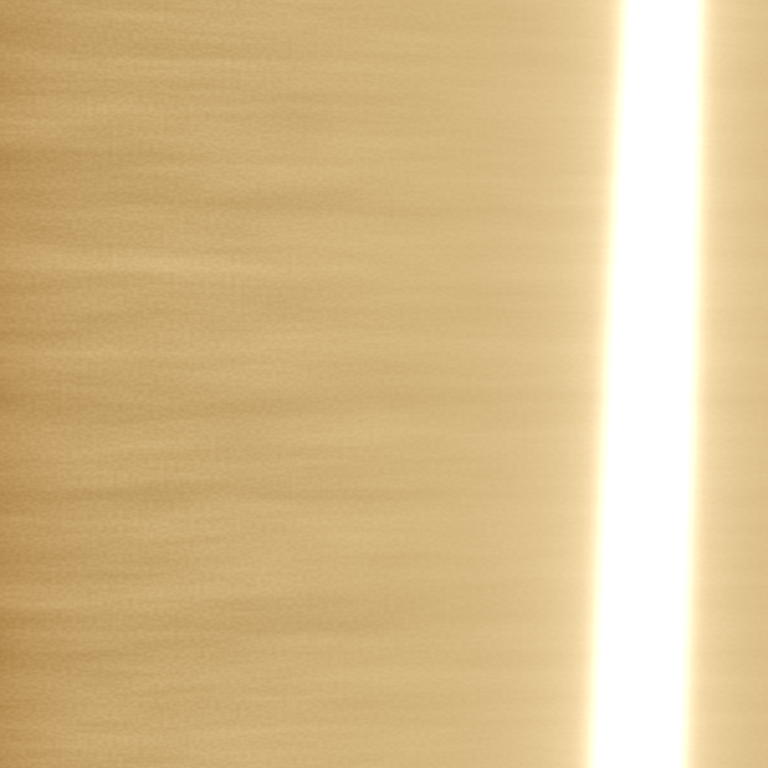
Write a Shadertoy shader that draws this texture.

```glsl
const vec3 BRASS_DARK = vec3(0.765, 0.635, 0.412);
const vec3 BRASS_LIGHT = vec3(0.835, 0.718, 0.505);
const vec3 EDGE_SHADE = vec3(0.055, 0.080, 0.085);
const vec3 HALO_WIDE = vec3(0.20, 0.225, 0.25);
const vec3 HALO_TIGHT = vec3(0.20, 0.21, 0.29);
const vec3 GRAIN_TINT = vec3(0.90, 1.0, 1.05);
const float EDGE_WIDTH = 0.07;
const float HALO_WIDE_SIZE = 0.060;
const float HALO_TIGHT_SIZE = 0.019;
const vec2 BEAM_LEFT = vec2(0.783, 0.827);   // bottom, top
const vec2 BEAM_RIGHT = vec2(0.877, 0.899);
const float BEAM_BULGE = 0.003;
const float BEAM_SOFTNESS = 0.004;
const float GRAIN_STRENGTH = 0.075;
const float SPECKLE_STRENGTH = 0.035;

// Height, half width and brightness of the broad brushed bands
const int BAND_COUNT = 8;
const vec3 BANDS[BAND_COUNT] = vec3[](
    vec3(0.950, 0.016, -0.022), vec3(0.800, 0.012, -0.014),
    vec3(0.740, 0.014, -0.018), vec3(0.655, 0.016, 0.020),
    vec3(0.470, 0.018, -0.018), vec3(0.425, 0.010, 0.018),
    vec3(0.345, 0.012, -0.018), vec3(0.190, 0.018, -0.018));

vec2 hashGradient(vec2 cell) {
    vec3 p = fract(cell.xyx * vec3(0.1031, 0.1030, 0.0973));
    p += dot(p, p.yzx + 33.33);
    float angle = 6.2832 * fract((p.x + p.y) * p.z);
    return vec2(cos(angle), sin(angle));
}

float gradientNoise(vec2 p) {
    vec2 cell = floor(p);
    vec2 f = p - cell;
    vec2 u = f * f * f * (f * (f * 6.0 - 15.0) + 10.0);
    float a = dot(hashGradient(cell), f);
    float b = dot(hashGradient(cell + vec2(1, 0)), f - vec2(1, 0));
    float c = dot(hashGradient(cell + vec2(0, 1)), f - vec2(0, 1));
    float d = dot(hashGradient(cell + vec2(1, 1)), f - vec2(1, 1));
    return mix(mix(a, b, u.x), mix(c, d, u.x), u.y);
}

// Long horizontal fibres at several scales
float brushedGrain(vec2 p) {
    float sum = 0.0;
    float weight = 0.42;
    vec2 scale = vec2(1.3, 16.0);
    for (int i = 0; i < 4; i++) {
        sum += weight * gradientNoise(p * scale + float(i) * 17.3);
        scale *= vec2(2.1, 1.95);
        weight *= 0.85;
    }
    return sum;
}

float broadBands(vec2 p) {
    float sum = 0.0;
    for (int i = 0; i < BAND_COUNT; i++) {
        float offset = (p.y - BANDS[i].x) / BANDS[i].y;
        sum += BANDS[i].z * exp(-offset * offset);
    }
    return sum;
}

void mainImage(out vec4 fragColor, in vec2 fragCoord) {
    vec2 uv = fragCoord / iResolution.xy;

    // Brass base, deepening at the left rim
    vec3 color = mix(BRASS_DARK, BRASS_LIGHT, smoothstep(-0.15, 0.80, uv.x));
    float rim = exp(-uv.x / EDGE_WIDTH);
    color -= EDGE_SHADE * rim * mix(1.0, 0.6, uv.y);

    // Slightly drooping, wavy brush direction
    float slope = mix(-0.015, 0.05, smoothstep(0.45, 1.0, uv.y));
    vec2 brush = uv;
    brush.y += slope * uv.x + 0.012 * gradientNoise(uv * vec2(2.2, 4.0));

    // Grain fades towards the light
    float contrast = mix(1.15, 0.40, smoothstep(0.1, 0.78, uv.x));
    float relief = GRAIN_STRENGTH * brushedGrain(brush) + broadBands(brush);
    relief += SPECKLE_STRENGTH * gradientNoise(brush * vec2(150.0, 230.0));
    color += GRAIN_TINT * relief * contrast;

    // Tapered, leaning beam with two halos
    float bulge = BEAM_BULGE * 4.0 * uv.y * (1.0 - uv.y);
    float left = mix(BEAM_LEFT.x, BEAM_LEFT.y, uv.y) - bulge;
    float right = mix(BEAM_RIGHT.x, BEAM_RIGHT.y, uv.y) + bulge;
    float outside = max(left - uv.x, uv.x - right);
    float distanceOut = max(outside, 0.0);
    float tight = distanceOut / HALO_TIGHT_SIZE;
    color += HALO_WIDE * exp(-distanceOut / HALO_WIDE_SIZE);
    color += HALO_TIGHT * exp(-tight * tight);
    float core = 1.0 - smoothstep(-BEAM_SOFTNESS, BEAM_SOFTNESS, outside);
    color = mix(color, vec3(1.0), core);

    fragColor = vec4(clamp(color, 0.0, 1.0), 1.0);
}
```
